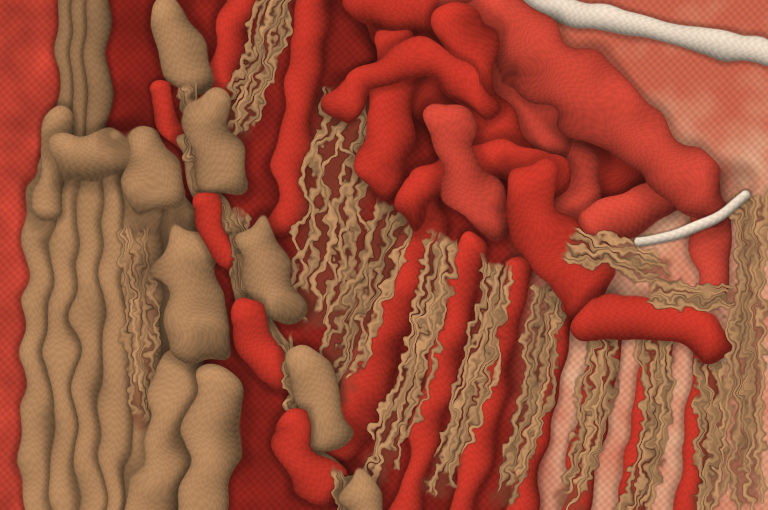
Reproduce this texture procedurally as a WebGL 1 fragment shader.

```glsl
precision highp float;
uniform vec2 u_resolution;

const float HEIGHT = 5.1, STITCH = 85., KNIT = .04;
const vec3 RED = vec3(.82, .23, .17), CORAL = vec3(.86, .30, .23);
const vec3 DEEP = vec3(.50, .13, .10), MESH = vec3(.72, .25, .19);
const vec3 ROSE = vec3(.77, .38, .29), PALE = vec3(.87, .69, .55);
const vec3 TAN = vec3(.74, .55, .38), BROWN = vec3(.46, .26, .18);
const vec3 WHITE = vec3(.98, .90, .81), LIGHT = vec3(-.3, -.5, .81);

vec2 p, drift, frizz;
vec3 col;
float px;

vec2 hash2(vec2 c) {
  vec2 k = vec2(dot(c, vec2(127.1, 311.7)), dot(c, vec2(269.5, 183.3)));
  return fract(sin(k) * 43758.5) * 2. - 1.;
}
float noise(vec2 x) {
  vec2 i = floor(x), f = x - i, u = f * f * (3. - 2. * f), e = vec2(1, 0);
  return mix(mix(dot(hash2(i), f), dot(hash2(i + e), f - e), u.x),
    mix(dot(hash2(i + e.yx), f - e.yx), dot(hash2(i + 1.), f - 1.), u.x), u.y);
}
vec2 crinkle(vec2 x) { return vec2(noise(x), noise(x + 40.)); }

// Curve coordinates: across, beyond the ends, along, length
vec4 along(vec2 q, vec4 ends, float bend) {
  vec2 d = ends.zw - ends.xy;
  float len = length(d);
  vec2 u = d / len;
  q -= ends.xy;
  float s = dot(q, u), h = clamp(s / len, 0., 1.);
  return vec4(dot(q, vec2(-u.y, u.x)) - bend * 4. * h * (1. - h), s - h * len, s, len);
}
// Uneven knitted tube with a soft contact shadow
void cord(vec4 ends, float bend, float r, vec3 tint) {
  vec4 c = along(p + drift * r, ends, bend);
  float d = length(c.xy);
  if (d > r * 1.6) return;
  vec2 u = normalize(ends.zw - ends.xy);
  vec2 n = (vec2(-u.y, u.x) * c.x + u * c.y) / r;
  float lit = .5 + .5 * max(dot(vec3(n, sqrt(max(1. - dot(n, n), 0.))), LIGHT), 0.);
  float knit = sin(c.z * STITCH + abs(sin(c.x * 30.)) * 3.) * sin(c.x * STITCH);
  lit += knit * KNIT + drift.y * .12;
  col *= mix(.74, 1., smoothstep(r, r * 1.6, d));
  col = mix(col, tint * lit, 1. - smoothstep(r - px, r + px, d));
}
void cord(vec4 ends, float r, vec3 tint) { cord(ends, 0., r, tint); }

// Bundle of crinkled threads with ragged ends
void fringe(vec4 ends, float bend, float w) {
  vec4 c = along(p + frizz, ends, bend);
  if (abs(c.x) > w * 2. || abs(c.z - c.w * .5) > c.w * .5 + .2) return;
  float body = (1. - smoothstep(w * .5, w * 1.2, abs(c.x))) * (1. - smoothstep(0., .15, abs(c.y)));
  col = mix(col, BROWN, body * .6);
  float r = .02 + w * .03;
  for (int i = 0; i < 9; i++) {
    float k = float(i);
    vec2 rnd = hash2(vec2(k, ends.x * 3.));
    float x = w * ((k - 4.) / 4.4 + noise(vec2(c.z * 2.2 + rnd.x * 9., k * 3.7 + ends.y)));
    float d = abs(c.x - x);
    float live = smoothstep(-.15, -.05, c.z) * (1. - smoothstep(0., .06, c.z - c.w * (.9 + rnd.y * .15)));
    float lit = .77 + rnd.x * .11 + .2 * (1. - d / r) + frizz.x;
    col *= 1. - .15 * live * (1. - smoothstep(r, r * 2., d));
    col = mix(col, TAN * lit, live * (1. - smoothstep(r - px, r + px, d)));
  }
}
void fringe(vec4 ends, float w) { fringe(ends, 0., w); }

void backdrop() {
  float weave = sin(p.x * 80. + p.y * 9.) * sin(p.y * 80.);
  float cloud = noise(p * 2.3) + .5 * noise(p * 6.);
  col = mix(MESH, DEEP, smoothstep(.4, .9, p.x)) * (1. + cloud * .25);
  float haze = clamp(smoothstep(.6, 1.9, p.y) * .6 + cloud * .6, 0., 1.);
  col = mix(col, mix(ROSE, PALE, haze), smoothstep(5., 5.7, p.x)) * (1. + weave * .07);
  cord(vec4(5., -.04, 7.9, .58), .12, WHITE); cord(vec4(4.2, .6, 6., 1.7), .55, RED * .85);
}
// Hanging cords and the fringe over them
void hangings() {
  cord(vec4(2.45, -.1, 2.2, .9), .17, RED);
  cord(vec4(3.15, -.1, 2.85, 2.2), .17, RED);
  cord(vec4(4.3, 2.1, 3.4, 4.5), .2, RED);
  for (int i = 0; i < 6; i++) {
    float k = float(i);
    cord(vec4(4.72 + .47 * k, 2.5 + .2 * k, 4.05 + .56 * k, 5.2), .14, RED);
  }
  fringe(vec4(2.85, -.1, 2.35, 1.3), .17);
  fringe(vec4(3.5, 1., 3.2, 3.2), .36);
  fringe(vec4(3.95, 2.2, 3.3, 3.9), .22);
  for (int i = 0; i < 6; i++) {
    float k = float(i);
    fringe(vec4(4.4 + .54 * k, 2.5 + .24 * k, 3.7 + .66 * k, 4.8 + .08 * k), -.1, .15);
  }
}
// Crocheted red loops
void yoke() {
  cord(vec4(3.7, 0., 4.6, .15), .3, RED); cord(vec4(5.6, 1.1, 5.9, 2.4), .23, CORAL);
  cord(vec4(6.8, 1.9, 5.9, 2.3), .2, CORAL); cord(vec4(7.1, 1.9, 7.1, 2.9), .17, CORAL);
  cord(vec4(4.7, -.1, 5.5, 1.3), .36, CORAL); cord(vec4(5., .2, 7., 1.9), .32, CORAL);
  cord(vec4(4.6, .3, 5., 1.5), .26, RED); cord(vec4(3.95, .5, 3.85, 1.7), .23, RED);
  cord(vec4(3.45, 1., 4.8, 1.), -.4, .21, RED); cord(vec4(4.15, 2., 5.5, 1.8), -.25, .23, RED);
  cord(vec4(4.5, 1.25, 4.9, 2.15), .1, .22, CORAL); cord(vec4(5.3, 1.9, 5.85, 2.85), .1, .28, RED);
  cord(vec4(5.95, 3.2, 7.1, 3.4), -.1, .22, RED);
  fringe(vec4(5.8, 2.45, 6.6, 2.7), .16); fringe(vec4(6.6, 2.95, 7.3, 3.), .12);
}
// Tan strands at the left, then the red and tan twist
void strands() {
  cord(vec4(1.65, 2.3, 1.55, 5.3), .38, TAN * .85);
  for (int i = 0; i < 5; i++) {
    float k = float(i);
    cord(vec4(.5 + .22 * k, 1.7, .45 + .24 * k, 5.3), .1 - .04 * k, .16, TAN);
    if (i < 3) cord(vec4(.68 + .15 * k, -.1, .66 + .17 * k, 1.4), .11, TAN * .85);
  }
  fringe(vec4(1.35, 2.4, 1.45, 4.2), .13);
  cord(vec4(1.85, 3.6, 1.5, 5.2), .24, TAN); cord(vec4(2.2, 3.9, 2., 5.2), .26, TAN);
  cord(vec4(1.85, 2.6, 2., 3.3), .32, TAN); cord(vec4(.6, 1.2, .47, 2.1), .14, TAN);
  cord(vec4(.75, 1.55, 1.4, 1.55), .25, TAN); cord(vec4(1.45, 1.5, 1.55, 1.9), .28, TAN);
  cord(vec4(1.7, .2, 1.9, .75), .21, TAN);
  for (int i = 0; i < 4; i++) {
    float k = float(i);
    vec2 a = vec2(1.62 + .43 * k, .9 + 1.12 * k), b = vec2(2.07 + .52 * k, 1.15 + 1.28 * k);
    cord(vec4(a, a + vec2(.35, .6)), .1, .11 + .025 * k, RED);
    cord(vec4(b + vec2(-.15, .3), b + vec2(.45, 1.28)), .15, .12, TAN);
    fringe(vec4(b - .2, b + vec2(.3, 1.2)), .15, .07);
    cord(vec4(b, b + vec2(.2, .6)), .23, TAN);
  }
}
void main() {
  px = HEIGHT / u_resolution.y;
  p = vec2(gl_FragCoord.x, u_resolution.y - gl_FragCoord.y) * px;
  drift = crinkle(p * 2.7);
  frizz = crinkle(p * 8.) * .12 + crinkle(p * 19.) * .04;
  backdrop(); hangings(); yoke(); strands();
  // Pale tie at the right
  fringe(vec4(7.5, 2., 7.45, 5.), .15);
  cord(vec4(6.4, 2.4, 7.45, 1.95), .1, .05, WHITE);
  gl_FragColor = vec4(clamp(col, 0., 1.), 1.);
}
```
